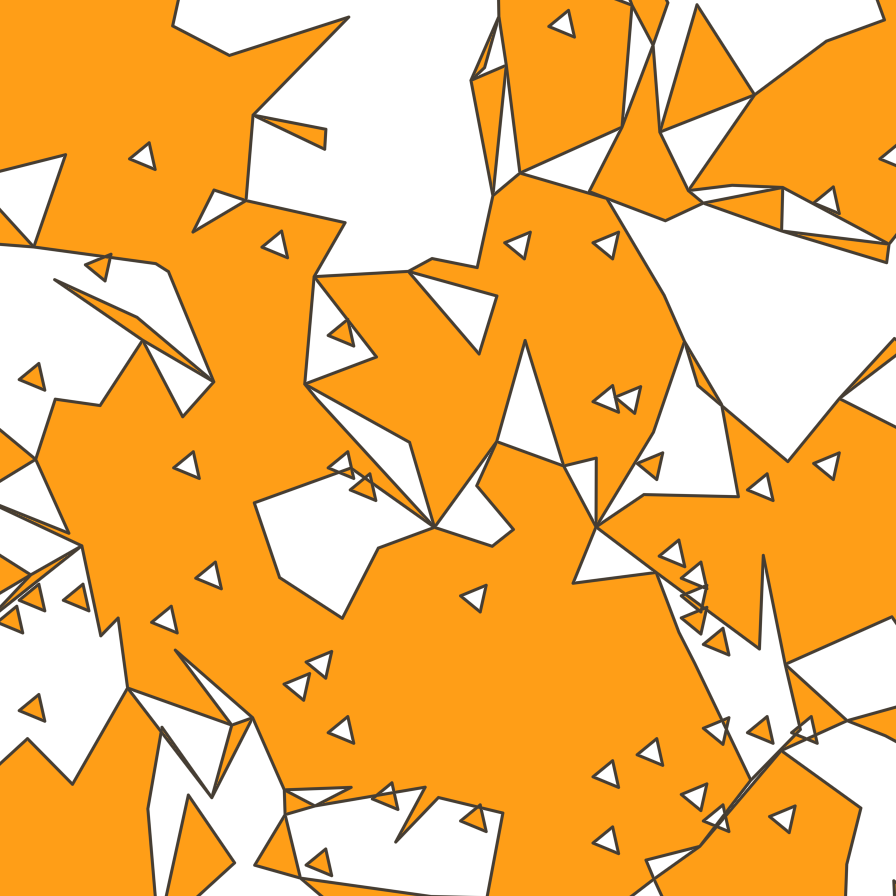
A WebGL 2 fragment shader for this pattern:

```glsl
#version 300 es
precision highp float;

uniform vec2 u_resolution;
out vec4 fragColor;

const vec3 ORANGE = vec3(1.0, 0.62, 0.09);
const vec3 WHITE = vec3(1.0);
const vec3 OUTLINE = vec3(0.27, 0.24, 0.20);
const float MESH_CELLS = 13.5;
const float CHIP_CELLS = 40.6;
const float LINE_RADIUS = 0.0017;

float hash(vec2 p) {
    vec3 q = fract(p.xyx * 0.1031);
    q += dot(q, q.yzx + 33.33);
    return fract((q.x + q.y) * q.z);
}

// Lattice values that are evenly spread between 0 and 1
float latticeValue(vec2 node) {
    return fract(dot(node, vec2(0.7549, 0.5698)) + 0.4 * hash(node + 17.0));
}

float noise(vec2 p) {
    vec2 i = floor(p);
    vec2 w = smoothstep(0.0, 1.0, p - i);
    float low = mix(latticeValue(i), latticeValue(i + vec2(1, 0)), w.x);
    float high = mix(latticeValue(i + vec2(0, 1)), latticeValue(i + 1.0), w.x);
    return mix(low, high, w.y);
}

float segmentDistance(vec2 p, vec2 a, vec2 b) {
    vec2 pa = p - a, ba = b - a;
    return length(pa - ba * clamp(dot(pa, ba) / max(dot(ba, ba), 1e-6), 0.0, 1.0));
}

float side(vec2 p, vec2 a, vec2 b) {
    return (b.x - a.x) * (p.y - a.y) - (b.y - a.y) * (p.x - a.x);
}

bool insideTriangle(vec2 p, vec2 a, vec2 b, vec2 c) {
    bool left = side(p, a, b) > 0.0;
    return left == (side(p, b, c) > 0.0) && left == (side(p, c, a) > 0.0);
}

// Mesh: jittered nodes, each cell cut into a lower (0) and upper (1) triangle
vec2 meshNode(vec2 node, float jitter) {
    vec2 offset = vec2(hash(node + 5.3), hash(node + vec2(71.7, 23.1)));
    return node + jitter * (2.0 * offset - 1.0);
}

float cutDirection(vec2 cell) {
    return step(0.5, hash(cell + 91.0));
}

bool isFilled(vec2 cell, float half_) {
    float grain = hash(cell + vec2(31.0 + 57.0 * half_, 7.0)) - 0.5;
    return noise(cell * 0.36 + half_ * 0.12) + 0.45 * grain > 0.61;
}

void addMeshCell(vec2 p, vec2 cell, inout bool inside, inout float dist) {
    vec2 a = meshNode(cell, 0.55), b = meshNode(cell + vec2(1, 0), 0.55);
    vec2 c = meshNode(cell + 1.0, 0.55), d = meshNode(cell + vec2(0, 1), 0.55);
    float cut = cutDirection(cell);
    bool falling = cut > 0.5;
    bool lower = isFilled(cell, 0.0), upper = isFilled(cell, 1.0);

    // Overlapping triangles cancel out
    if (lower && insideTriangle(p, a, b, falling ? d : c)) inside = !inside;
    if (upper && insideTriangle(p, c, d, falling ? b : a)) inside = !inside;

    // Outline only the edges between unlike triangles
    vec2 below = cell - vec2(0, 1), before = cell - vec2(1, 0);
    bool leftFill = falling ? lower : upper;
    if (lower != upper)
        dist = min(dist, falling ? segmentDistance(p, b, d) : segmentDistance(p, a, c));
    if (lower != isFilled(below, 1.0)) dist = min(dist, segmentDistance(p, a, b));
    if (leftFill != isFilled(before, cutDirection(before)))
        dist = min(dist, segmentDistance(p, a, d));
}

// Sparse small triangles that invert whatever lies below
void addChip(vec2 p, vec2 cell, inout bool inside, inout float dist) {
    if (hash(cell + 143.0) > 0.028) return;
    vec2 mirror = vec2(1.0, hash(cell + 211.0) < 0.2 ? -1.0 : 1.0);
    vec2 center = cell + 0.5;
    vec2 a = center + mirror * vec2(-0.63, -0.10);
    vec2 b = center + mirror * vec2(0.26, 0.63);
    vec2 c = center + mirror * vec2(0.53, -0.58);
    if (insideTriangle(p, a, b, c)) inside = !inside;
    float edge = min(segmentDistance(p, a, b), segmentDistance(p, b, c));
    dist = min(dist, min(edge, segmentDistance(p, c, a)));
}

void main() {
    float extent = min(u_resolution.x, u_resolution.y);
    vec2 uv = gl_FragCoord.xy / extent;
    vec2 meshPoint = uv * MESH_CELLS, chipPoint = uv * CHIP_CELLS;
    bool inside = false;
    float meshDist = 9.0, chipDist = 9.0;

    for (int y = -1; y <= 1; y++) {
        for (int x = -1; x <= 1; x++) {
            vec2 offset = vec2(x, y);
            addMeshCell(meshPoint, floor(meshPoint) + offset, inside, meshDist);
            addChip(chipPoint, floor(chipPoint) + offset, inside, chipDist);
        }
    }

    // Fill, then outline with soft edges
    float dist = min(meshDist / MESH_CELLS, chipDist / CHIP_CELLS);
    float soft = 0.7 / extent;
    float fill = smoothstep(-soft, soft, inside ? dist : -dist);
    float line = 1.0 - smoothstep(LINE_RADIUS - soft, LINE_RADIUS + soft, dist);
    fragColor = vec4(mix(mix(ORANGE, WHITE, fill), OUTLINE, line), 1.0);
}
```
